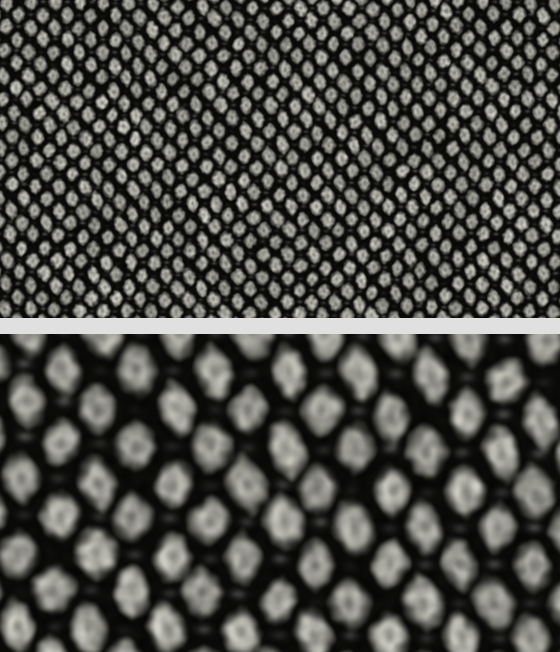
Top, the full canvas; bottom, a detail of the centre.
Write a WebGL 1 fragment shader that draws this texture.

```glsl
precision highp float;
uniform vec2 u_resolution;

const vec2 REPEATS = vec2(13.05, 12.95); // repeats per canvas height
const vec2 PHASE = vec2(0.02, -0.37);
const vec3 GROUND = vec3(0.036, 0.036, 0.028);
const vec3 GLINT = vec3(0.23, 0.23, 0.23);
const vec3 THREAD = vec3(0.63, 0.63, 0.60);

vec2 hash2(vec2 p) {
  vec3 q = fract(vec3(p.xyx) * vec3(0.1031, 0.1030, 0.0973));
  q += dot(q, q.yzx + 33.33);
  return fract((q.xx + q.yz) * q.zy);
}

float cornerSlope(vec2 corner, vec2 offset) {
  return dot(hash2(corner) * 2.0 - 1.0, offset);
}

float gradientNoise(vec2 p) {
  vec2 i = floor(p);
  vec2 f = fract(p);
  vec2 w = f * f * f * (f * (f * 6.0 - 15.0) + 10.0);
  vec2 e = vec2(1.0, 0.0);
  float low = mix(cornerSlope(i, f), cornerSlope(i + e, f - e), w.x);
  float high = mix(cornerSlope(i + e.yx, f - e.yx),
                   cornerSlope(i + e.xx, f - e.xx), w.x);
  return mix(low, high, w.y);
}

// Slight skew of the cloth, with slow bends in the yarns
vec2 bendCloth(vec2 p) {
  vec2 skewed = vec2(p.x - 0.045 * p.y, p.y + 0.025 * p.x);
  vec2 bend = vec2(gradientNoise(p * 0.22 + 7.3), gradientNoise(p * 0.18 + 31.7));
  return skewed + 0.16 * bend;
}

// Rounded diamond: 1.0 on the outline, 0.0 at the centre
float diamond(vec2 p, vec2 radius) {
  vec2 q = pow(abs(p) / radius + 0.0001, vec2(1.6));
  return q.x + q.y;
}

// Coverage in x, shade in y, for the thread crossing nearest to p
vec2 threadSpot(vec2 p, float seed) {
  vec2 id = floor(p + 0.5);
  vec2 jitter = hash2(id + seed) - 0.5;
  vec2 size = hash2(id + seed + 53.0) - 0.5;
  vec2 local = p - id - jitter * vec2(0.08, 0.09);
  local.x += local.y * (0.06 + 0.3 * size.y);
  float shape = diamond(local, vec2(0.235, 0.30) + size * vec2(0.05, 0.06));
  shape += 0.55 * gradientNoise(p * 5.0 + seed);
  float cover = 1.0 - smoothstep(0.3, 1.7, shape);
  float dimple = exp(-dot(local * local, vec2(220.0, 110.0)));
  float shade = 1.05 + 0.2 * jitter.x - 0.22 * dimple;
  return vec2(cover, shade);
}

// Faint dark-yarn highlight in the gap between neighbouring spots
float gapGlint(vec2 p, float seed) {
  vec2 id = floor(p + 0.5);
  vec2 chance = hash2(id + seed);
  vec2 local = p - id - (chance - 0.5) * 0.1;
  return exp(-dot(local * local, vec2(100.0, 220.0))) * chance.y;
}

void main() {
  vec2 canvas = (gl_FragCoord.xy - 0.5 * u_resolution) / u_resolution.y;
  vec2 cloth = bendCloth(canvas * REPEATS) - PHASE;

  // Dark ground with fibre grain, and slow changes of tone
  float grain = gradientNoise(cloth * 6.0 + 19.0);
  float tone = 1.0 + 0.16 * gradientNoise(cloth * 0.35 + 43.0);
  vec3 color = GROUND * (1.0 + 0.8 * grain);

  // Two interleaved lattices of spots and gaps
  for (int k = 0; k < 2; k++) {
    float lattice = float(k);
    vec2 shifted = cloth - 0.5 * lattice;
    float seed = 17.0 + 101.0 * lattice;
    color += GLINT * gapGlint(shifted - vec2(0.5, 0.0), seed);
    vec2 spot = threadSpot(shifted, seed);
    vec3 yarn = THREAD * spot.y * tone * (1.0 + 0.32 * grain);
    color = mix(color, yarn, spot.x);
  }

  gl_FragColor = vec4(clamp(color, 0.0, 1.0), 1.0);
}
```
